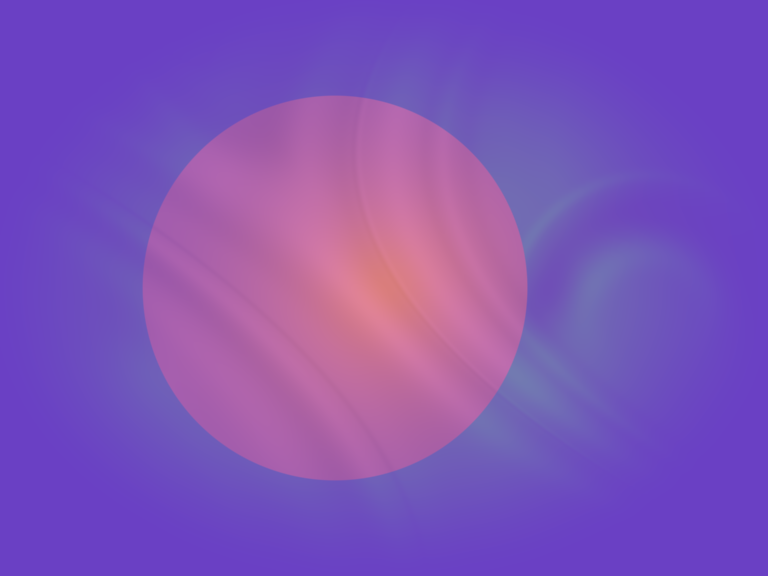
This background is drawn by a Shadertoy shader. Its source:

```glsl
// A warm translucent disc over a violet field with a cool elliptical aura.
// Silky folds are Gaussian ridges across a bent diagonal coordinate, joined by
// streaked value noise, soft patches and a hooked swirl on the right.
#define DISC_CENTER vec2(-0.085, 0.0)
#define DISC_RADIUS 0.334
#define SWIRL_CENTER vec2(0.46, -0.05)
#define VIOLET vec3(0.415, 0.250, 0.770)
#define AURA vec3(0.445, 0.465, 0.695)
#define AURA_SHADE vec3(0.435, 0.295, 0.715)
#define DISC_RIM vec3(0.605, 0.345, 0.690)
#define DISC_CORE vec3(0.860, 0.485, 0.580)
#define EMBER vec3(0.000, 0.012, -0.080)
#define CORE_SIZE 0.25
#define STREAK_GAIN 0.50

const int FOLD_COUNT = 13;
// Each fold: position across the cloth, width, signed height.
const vec3 FOLDS[FOLD_COUNT] = vec3[](
    vec3(-0.44, 0.040, 0.40), vec3(-0.36, 0.035, -0.65),
    vec3(-0.30, 0.022, 0.50), vec3(-0.262, 0.007, -0.45),
    vec3(-0.16, 0.045, -0.25), vec3(-0.060, 0.035, 0.85),
    vec3(0.008, 0.022, -0.35), vec3(0.026, 0.005, -0.35),
    vec3(0.036, 0.005, 0.30), vec3(0.095, 0.030, 0.75),
    vec3(0.150, 0.013, -0.35), vec3(0.182, 0.013, 0.50),
    vec3(0.225, 0.018, -0.40));

const int PATCH_COUNT = 10;
// Each patch: center, radius, signed light.
const vec4 PATCHES[PATCH_COUNT] = vec4[](
    vec4(-0.47, -0.03, 0.07, -0.6), vec4(0.30, -0.02, 0.06, -0.7),
    vec4(-0.14, 0.38, 0.08, -0.5), vec4(0.08, 0.36, 0.10, 0.4),
    vec4(-0.42, -0.18, 0.08, 0.5), vec4(-0.12, -0.40, 0.10, -0.5),
    vec4(0.31, -0.17, 0.10, 0.4), vec4(0.42, 0.15, 0.09, -0.3),
    vec4(-0.18, 0.26, 0.08, -0.6), vec4(-0.28, 0.19, 0.05, 0.4));

float hash(vec2 cell) {
    vec3 h = fract(vec3(cell.xyx) * 0.1031);
    h += dot(h, h.yzx + 33.33);
    return fract((h.x + h.y) * h.z);
}

float noise(vec2 p) {
    vec2 cell = floor(p), f = fract(p);
    f = f * f * (3.0 - 2.0 * f);
    return mix(mix(hash(cell), hash(cell + vec2(1, 0)), f.x),
               mix(hash(cell + vec2(0, 1)), hash(cell + vec2(1, 1)), f.x), f.y);
}

float bump(float x, float center, float width) {
    float d = (x - center) / width;
    return exp(-d * d);
}

// Coordinate across the folds; their bend reverses toward the lower left.
float acrossFolds(vec2 p) {
    float side = smoothstep(-0.21, 0.05, p.x + 0.9 * p.y);
    float slope = mix(-1.20, -0.67, side);
    float bend = mix(-1.05, 1.42, side);
    return p.x - slope * p.y - bend * p.y * p.y;
}

float foldLight(vec2 p, float across) {
    float light = 0.0;
    for (int i = 0; i < FOLD_COUNT; i++)
        light += FOLDS[i].z * bump(across, FOLDS[i].x, FOLDS[i].y);
    float streak = noise(vec2(across * 9.0, (p.x - p.y) * 2.5) + 7.0)
                 + 0.5 * noise(vec2(across * 21.0, (p.x - p.y) * 3.0) + 19.0);
    return light + STREAK_GAIN * (streak - 0.75);
}

float patchLight(vec2 p) {
    float light = 0.0;
    for (int i = 0; i < PATCH_COUNT; i++)
        light += PATCHES[i].w * bump(length(p - PATCHES[i].xy), 0.0, PATCHES[i].z);
    return light;
}

// Concentric arches, open toward the bottom, with a crisp outer hem.
float swirlLight(vec2 p) {
    vec2 q = p - SWIRL_CENTER;
    float r = length(q);
    float arches = 0.45 * bump(r, 0.110, 0.030) - 0.65 * bump(r, 0.185, 0.045)
                 + 0.35 * bump(r, 0.246, 0.012);
    return arches * smoothstep(-0.08, 0.06, q.y);
}

void mainImage(out vec4 fragColor, in vec2 fragCoord) {
    vec2 p = (fragCoord - 0.5 * iResolution.xy) / iResolution.y;
    vec2 edgeUnits = 2.0 * fragCoord / iResolution.xy - 1.0;
    float folds = foldLight(p, acrossFolds(p)) + patchLight(p);

    // Cool aura, fading out along an ellipse that touches the canvas edges.
    float halo = 1.0 - smoothstep(0.42, 1.07, length(edgeUnits));
    float clouds = noise(p * 5.0 + 3.0 + 0.6 * noise(p * 7.0));
    float veil = 0.62 + 0.28 * folds + 0.35 * (clouds - 0.5) + 0.8 * swirlLight(p);
    vec3 aura = mix(AURA_SHADE, AURA, clamp(veil, 0.0, 1.1));
    vec3 color = mix(VIOLET, aura, halo);

    // Warm disc, glowing from the canvas center.
    float radius = length(p);
    float core = exp(-pow(radius / CORE_SIZE, 1.6));
    vec3 disc = mix(DISC_RIM, DISC_CORE, core) + EMBER * bump(radius, 0.0, 0.09);
    disc += folds * mix(vec3(0.045, 0.028, 0.012), vec3(0.032, 0.024, 0.062), core);
    float discDistance = length(p - DISC_CENTER) - DISC_RADIUS;
    float soft = 1.0 / iResolution.y;
    color = mix(color, disc, 1.0 - smoothstep(-soft, soft, discDistance));

    fragColor = vec4(clamp(color, 0.0, 1.0), 1.0);
}
```
